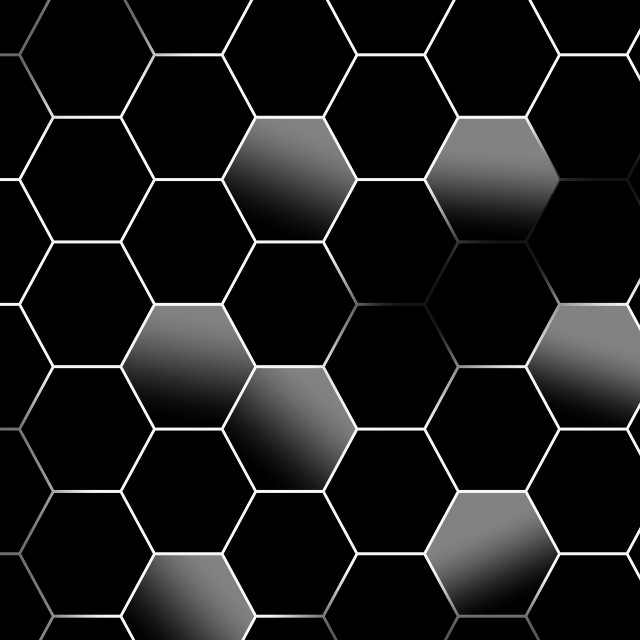
Reproduce this pattern procedurally as a Shadertoy shader.

```glsl
// Honeycomb of thin pale lines on black, with fading strokes and a few shaded cells.

const vec2 FIRST_CENTER = vec2(0.136, 0.7194); // centre of column 0, row 0
const vec2 CELL_STEP = vec2(0.1582, 0.1949);   // column spacing, row height
const float COLUMN_STEP = 0.8660254;           // column spacing when row height is 1
const float LINE_HALF_WIDTH = 0.012;           // in row heights
const vec3 LINE_COLOR = vec3(0.97);
const vec3 FILL_COLOR = vec3(0.51);

float segmentDistance(vec2 p, vec2 a, vec2 b) {
    vec2 ab = b - a;
    float along = clamp(dot(p - a, ab) / dot(ab, ab), 0.0, 1.0);
    return length(p - a - ab * along);
}

// Brightness that sinks to lowest along the segment a-b
float softFade(vec2 p, vec2 a, vec2 b, float lowest, float radius) {
    return mix(lowest, 1.0, smoothstep(0.02, radius, segmentDistance(p, a, b)));
}

// Centre of the flat-topped hexagon that holds q
vec2 nearestCenter(vec2 q) {
    vec2 period = vec2(2.0 * COLUMN_STEP, 1.0);
    vec2 evenCenter = round(q / period) * period;
    vec2 oddCenter = (floor(q / period) + 0.5) * period;
    vec2 toEven = q - evenCenter;
    vec2 toOdd = q - oddCenter;
    return dot(toEven, toEven) < dot(toOdd, toOdd) ? evenCenter : oddCenter;
}

// Distance from a point inside a unit-height hexagon to its border
float borderDistance(vec2 local) {
    vec2 a = abs(local);
    return 0.5 - max(a.y, dot(a, vec2(COLUMN_STEP, 0.5)));
}

// Sparse cells: two columns in three, each group with its own vertical period
float isShaded(float column, float halfRow) {
    float period = 4.0 + 2.0 * floor(column / 3.0);
    bool inField = column > 0.0 && halfRow >= 0.0 && halfRow < 8.0;
    bool inColumn = mod(column, 3.0) > 0.5;
    bool inRow = mod(halfRow - 3.0 * mod(column, 2.0) + 0.5, max(period, 1.0)) < 1.0;
    return inField && inColumn && inRow ? 1.0 : 0.0;
}

// Light-to-dark ramp that leans differently in each cell
float cellRamp(vec2 local, float column, float halfRow) {
    float group = floor(column / 3.0);
    float lean = -1.0 + 0.68 * mod(column, 3.0) + 0.4 * group
               + 0.08 * halfRow * (3.0 - column);
    float height = dot(local, vec2(sin(lean), cos(lean)));
    float rampTop = 0.45 - 0.2 * group;
    return smoothstep(-0.48, rampTop, height);
}

// Dim stretches of the line work
float lineBrightness(vec2 p) {
    float center = softFade(p, vec2(0.638, 0.499), vec2(0.977, 0.72), 0.08, 0.18);
    float left = softFade(p, vec2(0.0, 0.31), vec2(0.026, 0.036), 0.45, 0.15);
    float bottom = softFade(p, vec2(0.53, -0.01), vec2(0.82, -0.01), 0.35, 0.13);
    float corner = softFade(p, vec2(0.0, 0.91), vec2(0.195, 1.0), 0.42, 0.15);
    return center * left * bottom * corner;
}

void mainImage(out vec4 fragColor, in vec2 fragCoord) {
    vec2 p = fragCoord / iResolution.y;
    float pixel = 1.0 / (iResolution.y * CELL_STEP.y);

    // Hexagonal lattice, slightly narrowed across
    vec2 q = (p - FIRST_CENTER) / CELL_STEP * vec2(COLUMN_STEP, 1.0);
    vec2 center = nearestCenter(q);
    vec2 local = q - center;
    float column = round(center.x / COLUMN_STEP);
    float halfRow = round(-2.0 * center.y);

    // Shaded cells
    vec3 color = FILL_COLOR * cellRamp(local, column, halfRow) * isShaded(column, halfRow);

    // Line work
    float border = borderDistance(local);
    float line = 1.0 - smoothstep(LINE_HALF_WIDTH - 0.6 * pixel,
                                  LINE_HALF_WIDTH + 0.6 * pixel, border);
    vec3 stroke = LINE_COLOR * lineBrightness(p);
    color = mix(color, max(color, stroke), line);

    fragColor = vec4(color, 1.0);
}
```
